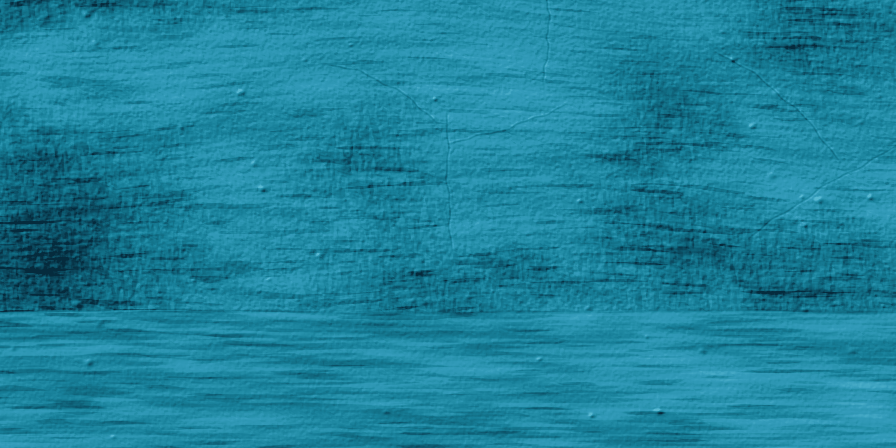
Reproduce this texture procedurally as a Shadertoy shader.

```glsl
// Weathered teal paint on two boards: cloudy worn patches, brushed streaks,
// embossed grain, hairline scratches and small pits. All layers add to one
// tone value, which a colour ramp turns into paint, from deep to glint.

const float SEAM_Y = 0.305;
const vec2 LIGHT = vec2(-0.6, 0.8);

vec2 hash2(vec2 p) {
    vec3 q = fract(p.xyx * vec3(0.1031, 0.1030, 0.0973));
    q += dot(q, q.yzx + 33.33);
    return fract((q.xx + q.yz) * q.zy);
}

// Smooth cellular noise: scattered points blend their random values.
float cellNoise(vec2 p) {
    vec2 cell = floor(p);
    float total = 0.0, weightSum = 0.0;
    for (int j = -1; j <= 1; j++)
    for (int i = -1; i <= 1; i++) {
        vec2 id = cell + vec2(i, j);
        vec2 d = id + hash2(id + 57.0) - p;
        float w = exp(-6.0 * dot(d, d));
        total += w * hash2(id + 211.0).x;
        weightSum += w;
    }
    return total / weightSum;
}

float signedNoise(vec2 p, vec2 frequency) {
    return 2.0 * cellNoise(p * frequency + 19.0) - 1.0;
}

// Soft elliptical cloud
float patchMask(vec2 p, vec2 center, vec2 radius) {
    vec2 q = (p - center) / radius;
    return exp(-dot(q, q));
}

float wornPatches(vec2 p) {
    float worn = 2.5 * patchMask(p, vec2(0.10, 0.54), vec2(0.29, 0.19));
    worn += 2.2 * patchMask(p, vec2(0.00, 0.34), vec2(0.28, 0.13));
    worn += 1.6 * patchMask(p, vec2(0.15, 1.00), vec2(0.55, 0.08));
    worn += 1.6 * patchMask(p, vec2(0.84, 0.60), vec2(0.18, 0.16));
    worn += 1.5 * patchMask(p, vec2(1.05, 0.37), vec2(0.40, 0.10));
    worn += 1.5 * patchMask(p, vec2(1.46, 0.62), vec2(0.14, 0.24));
    worn += 1.6 * patchMask(p, vec2(1.87, 0.93), vec2(0.23, 0.15));
    worn += 1.6 * patchMask(p, vec2(1.82, 0.39), vec2(0.32, 0.12));
    return worn;
}

float grainHeight(vec2 p) {
    return cellNoise(p * vec2(150.0, 185.0)) + 0.45 * cellNoise(p * vec2(55.0, 105.0));
}

// Bent hairline: dark groove with a lit lip
float scratch(vec2 p, vec2 a, vec2 b, float bend, float pixel) {
    vec2 along = b - a;
    float len = length(along);
    vec2 dir = along / len;
    float t = dot(p - a, dir) / len;
    float side = dot(p - a, vec2(-dir.y, dir.x)) - bend * 4.0 * t * (1.0 - t);
    side += 0.0025 * sin(t * 17.0) + 0.0012 * sin(t * 41.0);
    float width = max(0.0020, 0.6 * pixel);
    float ends = smoothstep(0.0, 0.08, t) * smoothstep(1.0, 0.92, t);
    float groove = exp(-pow(side / width, 2.0));
    float lip = exp(-pow((side - 2.0 * width) / width, 2.0));
    return ends * (0.5 * lip - groove);
}

// Sparse blisters, bright towards the light and dark behind
float pits(vec2 p, float frequency, float share) {
    vec2 g = p * frequency, cell = floor(g);
    vec2 rnd = hash2(cell + 91.0), size = hash2(cell + 37.0);
    vec2 d = (g - cell - 0.2 - 0.6 * rnd) / frequency;
    vec2 radius = mix(0.004, 0.008, size.y) * vec2(1.2, 0.9);
    vec2 q = d / radius;
    return step(size.x, share) * (dot(q, LIGHT) - 0.1) * exp(-dot(q, q));
}

vec3 paintRamp(float tone) {
    vec3 stops[8] = vec3[8](
        vec3(0.02, 0.17, 0.24), vec3(0.04, 0.27, 0.35), vec3(0.05, 0.36, 0.45),
        vec3(0.07, 0.44, 0.53), vec3(0.09, 0.50, 0.60), vec3(0.14, 0.56, 0.66),
        vec3(0.20, 0.61, 0.73), vec3(0.34, 0.72, 0.82));
    vec3 color = stops[0];
    for (int i = 1; i < 8; i++)
        color = mix(color, stops[i], clamp(tone + 2.0 - float(i), 0.0, 1.0));
    return color;
}

void mainImage(out vec4 fragColor, in vec2 fragCoord) {
    vec2 p = fragCoord / iResolution.y;
    float pixel = 1.0 / iResolution.y;
    float seam = p.y - SEAM_Y - 0.002 * sin(p.x * 5.0) - 0.001 * sin(p.x * 23.0);
    float upper = smoothstep(-0.004, 0.004, seam);

    // Hand-brushed direction: layered sines bend the strokes
    vec2 brush = p;
    brush.y += upper * (0.022 * sin(p.x * 2.6 + p.y * 3.0) + 0.006 * sin(p.x * 7.0 - p.y * 9.0));

    // Broad wear
    vec2 ragged = p + 0.05 * vec2(signedNoise(p, vec2(9.0)), signedNoise(p + 3.0, vec2(8.0, 14.0)));
    float worn = 1.35 * wornPatches(ragged) * mix(0.25, 1.0, upper);
    float tone = mix(3.0 + 0.65 * p.x, 4.4, upper) - worn;
    tone += 0.8 * signedNoise(brush, vec2(2.5, 5.0)) + 0.6 * signedNoise(brush, vec2(6.0, 20.0));

    // Brushed streaks and thin grooves
    float streakGain = mix(1.35, 0.65, upper);
    tone += streakGain * signedNoise(brush, vec2(9.0, 150.0));
    tone += 0.6 * streakGain * signedNoise(brush, vec2(4.0, 55.0));
    float groove = smoothstep(0.70, 0.92, cellNoise(brush * vec2(12.0, 150.0) + 71.0));
    tone -= groove * (1.3 + 0.2 * worn);

    // Embossed grain, with a woven hatch where the paint is worn
    vec2 shift = 0.0025 * LIGHT;
    float relief = grainHeight(p - shift) - grainHeight(p + shift);
    tone += relief * mix(0.9, 1.45, upper);
    float weave = signedNoise(p, vec2(170.0, 60.0)) + 0.6 * signedNoise(p, vec2(50.0, 170.0));
    tone += (0.12 + min(worn, 1.5) * 0.55) * upper * weave;

    // Board joint
    float joint = exp(-pow(seam / 0.0035, 2.0)) - 0.7 * exp(-pow((seam + 0.009) / 0.005, 2.0));
    tone -= joint * (0.4 + 1.3 * cellNoise(p * vec2(14.0, 3.0)));

    // Scratches and pits
    float marks = scratch(p, vec2(1.22, 1.02), vec2(1.21, 0.81), 0.008, pixel);
    marks += scratch(p, vec2(1.00, 0.76), vec2(1.01, 0.43), -0.006, pixel);
    marks += scratch(p, vec2(1.59, 0.89), vec2(1.88, 0.63), 0.025, pixel);
    marks += scratch(p, vec2(2.02, 0.68), vec2(1.66, 0.46), -0.012, pixel);
    marks += scratch(p, vec2(0.99, 0.68), vec2(1.27, 0.77), -0.012, pixel);
    marks += scratch(p, vec2(0.72, 0.86), vec2(0.98, 0.72), 0.025, pixel);
    tone = min(tone, 4.6 + 0.45 * (tone - 4.6));
    tone += 1.3 * marks + 6.0 * pits(p, 8.0, 0.10) + 4.0 * pits(p + 5.0, 17.0, 0.04);

    fragColor = vec4(paintRamp(tone), 1.0);
}
```
